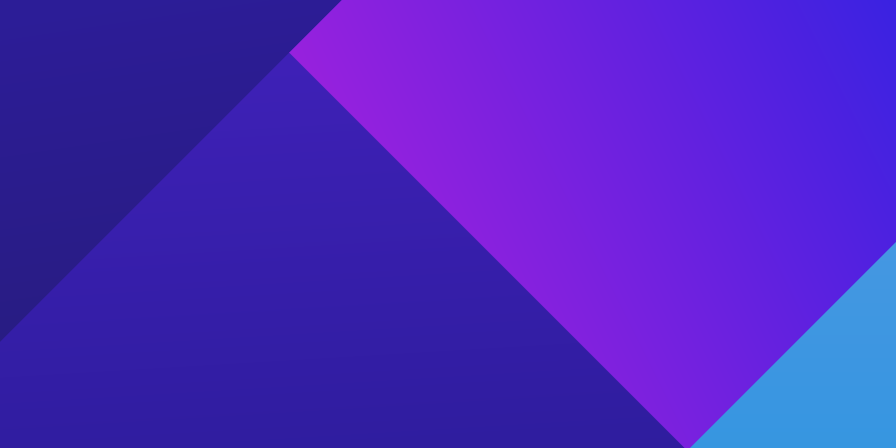
This background is drawn by a Shadertoy shader. Its source:

```glsl
// Flat diagonal panels: a dark corner, an indigo slope, a violet-to-blue band
// and a sky-blue corner. Three 45-degree lines split the canvas, and each
// panel is filled with its own soft linear gradient.

// Line offsets, in units of canvas height
#define RIDGE_OFFSET  -0.237   // x - y on the rising line at the left
#define SLOPE_OFFSET   1.528   // x + y on the falling line
#define CORNER_OFFSET  1.540   // x - y on the rising line at the right
#define BAND_START     1.086   // where the band gradient begins
#define BAND_LENGTH    1.414
#define BAND_TILT      0.5     // how far the band gradient leans upward

const vec3 DARK_LOW    = vec3(0.157, 0.108, 0.515);
const vec3 DARK_HIGH   = vec3(0.174, 0.112, 0.592);
const vec3 INDIGO_LOW  = vec3(0.182, 0.112, 0.620);
const vec3 INDIGO_HIGH = vec3(0.243, 0.126, 0.715);
const vec3 VIOLET      = vec3(0.595, 0.128, 0.868);
const vec3 BLUE        = vec3(0.228, 0.132, 0.882);
const vec3 SKY_LOW     = vec3(0.212, 0.588, 0.880);
const vec3 SKY_HIGH    = vec3(0.270, 0.592, 0.885);

// Linear gradient between two colours as t runs from start to end
vec3 gradient(vec3 a, vec3 b, float start, float end, float t) {
    return mix(a, b, clamp((t - start) / (end - start), 0.0, 1.0));
}

// Antialiased coverage of the side where the signed distance is positive
float coverage(float dist, float pixel) {
    return clamp(dist / pixel + 0.5, 0.0, 1.0);
}

void mainImage(out vec4 fragColor, in vec2 fragCoord) {
    float pixel = 1.0 / iResolution.y;
    vec2 p = fragCoord * pixel;

    // Signed distances to the diagonal lines
    float rising  = (p.x - p.y) * sqrt(0.5);
    float falling = (p.x + p.y) * sqrt(0.5);
    float ridge  = rising  - RIDGE_OFFSET  * sqrt(0.5);
    float slope  = falling - SLOPE_OFFSET  * sqrt(0.5);
    float corner = rising  - CORNER_OFFSET * sqrt(0.5);

    // Panel gradients
    vec3 dark   = gradient(DARK_LOW, DARK_HIGH, 0.25, 0.95, p.y - 0.15 * p.x);
    vec3 indigo = gradient(INDIGO_LOW, INDIGO_HIGH, -0.08, 0.82, p.y - 0.06 * p.x);
    vec3 band   = gradient(VIOLET, BLUE, BAND_START, BAND_START + BAND_LENGTH,
                           p.x + BAND_TILT * p.y);
    vec3 sky    = gradient(SKY_LOW, SKY_HIGH, 0.0, 0.46, p.y);

    // Layer the panels from back to front
    float belowRidge = coverage(ridge, pixel);
    float aboveSlope = coverage(slope, pixel);
    vec3 color = mix(dark, indigo, belowRidge);
    color = mix(color, band, min(belowRidge, aboveSlope));
    color = mix(color, sky, min(coverage(corner, pixel), aboveSlope));

    fragColor = vec4(color, 1.0);
}
```
